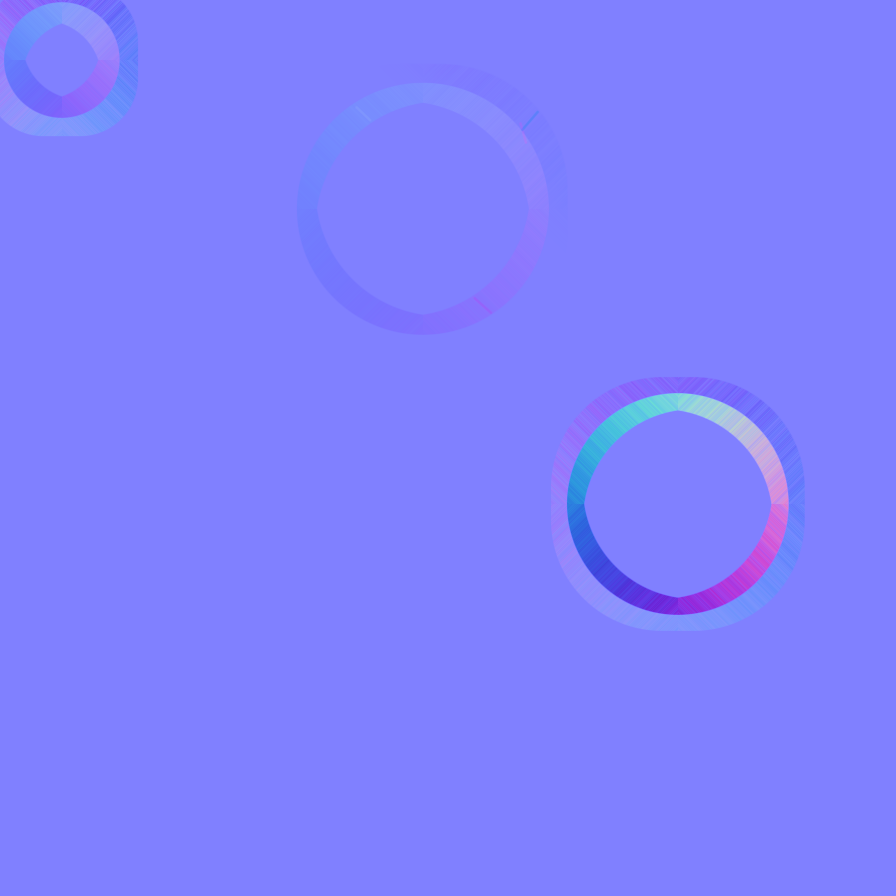
This texture map is drawn by a WebGL 1 fragment shader. Its source:

```glsl
precision highp float;
// Tangent-space normal map: a flat blue field with three bevelled rings.
// Each ring is a circle smeared along the diagonals, sloping one way inside
// the circle and the other way outside, with fine streaks along the smear.
uniform vec2 u_resolution;

float pixel() {
  return 1.0 / min(u_resolution.x, u_resolution.y);
}

// Layered sines: irregular grain across the streak direction, about -1 to 1.
float streaks(float x, float seed) {
  float broad = sin(x * 190.0 + seed * 2.3 + 2.0 * sin(x * 83.0 + seed));
  float medium = sin(x * 730.0 + seed * 5.1 + 2.0 * sin(x * 310.0));
  float fine = sin(x * 1650.0 + seed * 3.7 + 3.0 * sin(x * 470.0 + seed));
  return 0.3 * broad + 0.35 * medium + 0.35 * fine;
}

// Surface slope of one ring; the gains set the tilt of its two bands.
vec2 ring(vec2 p, float radius, float width, float innerGain, float outerGain) {
  vec2 side = vec2(p.x < 0.0 ? -1.0 : 1.0, p.y < 0.0 ? -1.0 : 1.0);
  vec2 q = abs(p);

  // Trace back along the diagonal to the contact point on the circle.
  float across = q.x - q.y;
  float v = clamp(across, -radius, radius);
  float s = sqrt(2.0 * radius * radius - v * v);
  vec2 contact = 0.5 * vec2(s + v, s - v);
  float offset = abs(across) > radius
    ? max(q.x, q.y) - radius
    : 0.5 * (q.x + q.y - s);

  // Two bands with smoothed edges.
  float aa = 0.7 * pixel();
  float outside = smoothstep(-aa, aa, offset);
  float inner = smoothstep(-aa, aa, offset + width) * (1.0 - outside);
  float outer = outside * (1.0 - smoothstep(-aa, aa, offset - width));

  vec2 normal = side * contact / radius;
  float seed = dot(side, vec2(1.7, 3.1)) + radius * 40.0;
  vec2 grain = vec2(streaks(across, seed), streaks(across, seed + 4.0));
  return inner * innerGain * (normal * (1.0 + 0.1 * grain.x) + 0.13 * grain)
       + outer * outerGain * (normal * (1.0 + 0.3 * grain.y) + 0.4 * grain);
}

// Soft thin scratch between two points.
float scratch(vec2 p, vec2 a, vec2 b) {
  vec2 ab = b - a;
  float along = clamp(dot(p - a, ab) / dot(ab, ab), 0.0, 1.0);
  float d = length(p - a - along * ab);
  return 1.0 - smoothstep(0.0005, 0.0012 + pixel(), d);
}

void main() {
  vec2 uv = gl_FragCoord.xy / u_resolution;

  // Strong ring at the right, small ring cut off by the upper left corner.
  vec2 slope = ring(uv - vec2(0.7565, 0.4375), 0.1237, 0.0179, 0.66, -0.17);
  slope += ring(uv - vec2(0.069, 0.933), 0.0645, 0.0205, 0.21, -0.19);

  // Faint ring whose outer band only shows at its upper right.
  vec2 faint = uv - vec2(0.472, 0.767);
  float lobe = smoothstep(0.11, 0.2, faint.x + faint.y);
  slope += ring(faint, 0.1406, 0.0208, 0.115, -0.035 * lobe);

  // Scratches on the faint ring.
  slope += vec2(-0.24, 0.02) * scratch(uv, vec2(0.583, 0.855), vec2(0.600, 0.875));
  slope += vec2(0.16, -0.08) * scratch(uv, vec2(0.581, 0.862), vec2(0.587, 0.841));
  slope += vec2(0.10, -0.12) * scratch(uv, vec2(0.530, 0.667), vec2(0.548, 0.651));
  slope += vec2(0.05, 0.06) * scratch(uv, vec2(0.398, 0.880), vec2(0.413, 0.866));

  // Encode the slope as a unit normal.
  float z = sqrt(max(0.0, 1.0 - dot(slope, slope)));
  gl_FragColor = vec4(0.5 + 0.5 * vec3(slope, z), 1.0);
}
```
